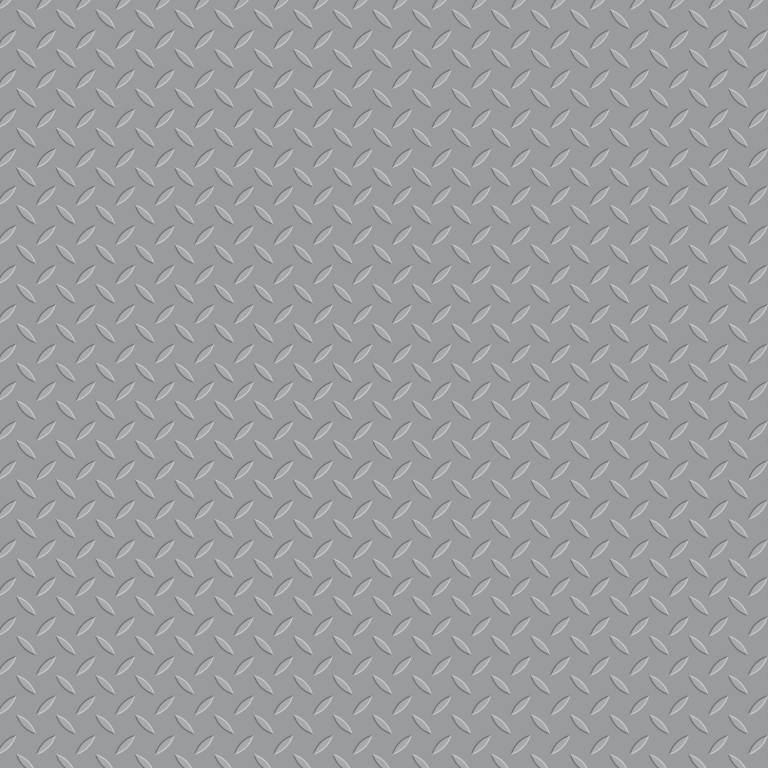
A Shadertoy shader for this texture:

```glsl
const vec2 PITCH = vec2(0.0515, 0.05143);        // stud spacing across and down
const float ROWS_PER_SHEET = 5.0;
const float SHEET_HEIGHT = 0.25469;              // slightly under five rows, leaving a tight seam
const vec2 RISING_START = vec2(0.0084, 0.0);     // first stud centres, from the top left
const vec2 FALLING_START = vec2(0.0339, 0.0249);
const float HALF_LENGTH = 0.0170;
const float HALF_WIDTH = 0.0043;
const float RIM = 0.0008;                        // half width of the edge lines
const float HALO = 0.0009;                       // reach of the soft shadow
const float HALO_STRENGTH = 0.45;

const vec3 PLATE = vec3(0.602, 0.607, 0.621);
const vec3 FACE = vec3(0.66, 0.664, 0.678);
const vec3 LIGHT_EDGE = vec3(0.79, 0.79, 0.80);
const vec3 DARK_EDGE = vec3(0.44, 0.44, 0.45);
const vec3 SHADOW = vec3(0.52, 0.52, 0.53);

// Signed distance to a pointed lens lying along y
float lensDistance(vec2 p) {
    float radius = (HALF_LENGTH * HALF_LENGTH + HALF_WIDTH * HALF_WIDTH) / (2.0 * HALF_WIDTH);
    float inset = radius - HALF_WIDTH;
    p = abs(p);
    bool pastTip = (p.y - HALF_LENGTH) * inset > p.x * HALF_LENGTH;
    return pastTip ? length(p - vec2(0.0, HALF_LENGTH))
                   : length(p + vec2(inset, 0.0)) - radius;
}

// Offset from the nearest stud centre, y up; rows close up at each sheet seam
vec2 studOffset(vec2 p, vec2 start) {
    p -= start;
    p.x -= PITCH.x * floor(p.x / PITCH.x + 0.5);
    p.y = mod(p.y + 0.5 * PITCH.y, SHEET_HEIGHT) - 0.5 * PITCH.y;
    float row = clamp(floor(p.y / PITCH.y + 0.5), 0.0, ROWS_PER_SHEET - 1.0);
    p.y -= row * PITCH.y;
    return vec2(p.x, -p.y);
}

void mainImage(out vec4 fragColor, in vec2 fragCoord) {
    vec2 uv = fragCoord / iResolution.y;
    vec2 fromTop = vec2(uv.x, 1.0 - uv.y);
    float pixel = 1.0 / iResolution.y;
    vec3 color = PLATE;

    // Rising studs first, then falling ones
    for (int i = 0; i < 2; i++) {
        float slant = i == 0 ? 1.0 : -1.0;
        vec2 p = studOffset(fromTop, i == 0 ? RISING_START : FALLING_START);
        vec2 q = vec2(p.x - slant * p.y, p.x + slant * p.y) * sqrt(0.5);
        float d = lensDistance(q);

        // Light arrives from the right
        float lit = smoothstep(-pixel, pixel, q.x);
        float halo = (1.0 - lit) * exp(-max(d, 0.0) / HALO);
        float inside = 1.0 - smoothstep(-0.6 * pixel, 0.6 * pixel, d);
        float rim = 1.0 - smoothstep(RIM - 0.6 * pixel, RIM + 0.6 * pixel, abs(d));

        color = mix(color, SHADOW, HALO_STRENGTH * halo);
        color = mix(color, FACE, inside);
        color = mix(color, mix(DARK_EDGE, LIGHT_EDGE, lit), rim);
    }
    fragColor = vec4(color, 1.0);
}
```
